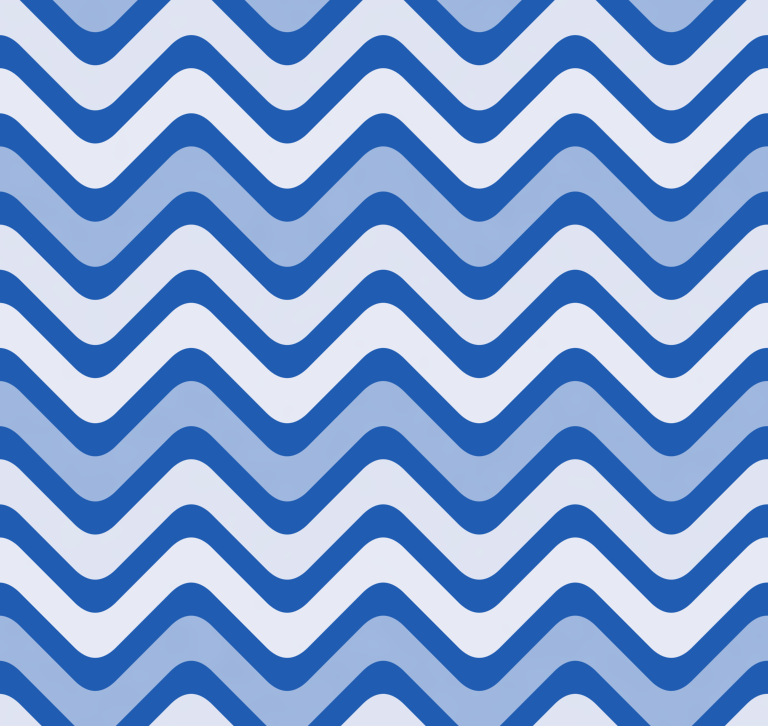
Give the GLSL for this pattern, as a Shadertoy shader.

```glsl
#define WAVES_ACROSS 4.0
#define WAVES_HIGH 3.771
#define STRIPE_PITCH 0.40625
#define BLUE_SHARE 0.423
#define TOP_OFFSET 0.1823
#define CORNER 0.109
#define MOTTLE 0.012
#define DEEP_BLUE vec3(0.122, 0.361, 0.697)
#define SOFT_BLUE vec3(0.622, 0.717, 0.873)
#define WHITE vec3(0.905, 0.917, 0.960)
#define PALE_GREY vec3(0.877, 0.895, 0.948)

vec2 hashGradient(vec2 cell) {
    vec2 h = vec2(dot(cell, vec2(127.1, 311.7)), dot(cell, vec2(269.5, 183.3)));
    return 2.0 * fract(sin(h) * 43758.5) - 1.0;
}

float gradientNoise(vec2 p) {
    vec2 cell = floor(p), f = fract(p);
    vec2 blend = f * f * (3.0 - 2.0 * f);
    vec2 right = vec2(1.0, 0.0), up = vec2(0.0, 1.0);
    float a = dot(hashGradient(cell), f);
    float b = dot(hashGradient(cell + right), f - right);
    float c = dot(hashGradient(cell + up), f - up);
    float d = dot(hashGradient(cell + 1.0), f - 1.0);
    return mix(mix(a, b, blend.x), mix(c, d, blend.x), blend.y);
}

// Drop below the crest of a zigzag with parabolic corners
float roundedZigzag(float x) {
    float fromCrest = abs(fract(x + 0.5) - 0.5);
    float crest = max(CORNER - fromCrest, 0.0);
    float trough = max(CORNER - 0.5 + fromCrest, 0.0);
    return fromCrest - 0.5 * CORNER
        + (crest * crest - trough * trough) / (2.0 * CORNER);
}

void mainImage(out vec4 fragColor, in vec2 fragCoord) {
    // One unit is one wavelength; y runs down from the top edge
    vec2 uv = fragCoord / iResolution.xy;
    vec2 p = vec2(uv.x, 1.0 - uv.y) * vec2(WAVES_ACROSS, WAVES_HIGH);
    p.x += 0.004;

    // Whole numbers fall on the centre of each blue line
    float stripe = (p.y - roundedZigzag(p.x) - TOP_OFFSET) / STRIPE_PITCH
        - 0.5 * BLUE_SHARE;

    // Cycle of three fills between the lines
    float kind = mod(floor(stripe), 3.0);
    vec3 color = kind < 0.5 ? WHITE : kind < 1.5 ? SOFT_BLUE : PALE_GREY;

    // Faint mottling, strongest in the soft blue fill
    float strength = kind > 0.5 && kind < 1.5 ? MOTTLE : 0.3 * MOTTLE;
    color += strength * gradientNoise(p * 7.0);

    // Blue lines with smoothed edges
    float edge = abs(fract(stripe + 0.5) - 0.5) - 0.5 * BLUE_SHARE;
    float blur = 0.75 * length(vec2(dFdx(stripe), dFdy(stripe)));
    color = mix(DEEP_BLUE, color, smoothstep(-blur, blur, edge));

    fragColor = vec4(color, 1.0);
}
```
